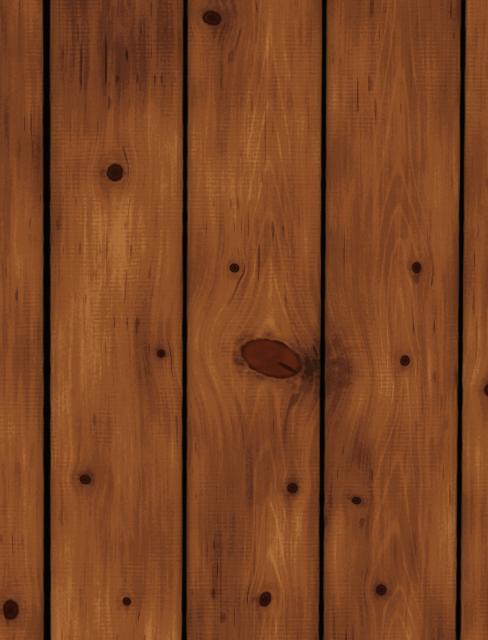
Write a Shadertoy shader that draws this texture.

```glsl
// Stained, knotty pine planks standing side by side with dark gaps between them.

const float PLANK_WIDTH = 0.2827;   // all lengths are in canvas widths
const float FIRST_GAP = 0.096;
const float KNOT_SPACING = 0.22;

const vec3 GAP = vec3(0.025, 0.014, 0.012);
const vec3 UMBER = vec3(0.21, 0.11, 0.06);
const vec3 WALNUT = vec3(0.36, 0.18, 0.11);
const vec3 CHESTNUT = vec3(0.47, 0.25, 0.13);
const vec3 AMBER = vec3(0.56, 0.31, 0.15);
const vec3 HONEY = vec3(0.67, 0.42, 0.21);
const vec3 KNOT_DARK = vec3(0.10, 0.035, 0.025);
const vec3 KNOT_RED = vec3(0.34, 0.13, 0.065);

float hash(vec2 p) {
    vec3 q = fract(p.xyx * 0.1031);
    q += dot(q, q.yzx + 33.33);
    return fract((q.x + q.y) * q.z);
}

float noise(vec2 p) {
    vec2 i = floor(p), f = fract(p);
    f = f * f * (3.0 - 2.0 * f);
    return mix(mix(hash(i), hash(i + vec2(1, 0)), f.x),
               mix(hash(i + vec2(0, 1)), hash(i + vec2(1, 1)), f.x), f.y);
}

float fbm(vec2 p) {
    float sum = 0.0, gain = 0.53;
    for (int i = 0; i < 4; i++) {
        sum += gain * noise(p);
        p = p * 2.03 + 19.7;
        gain *= 0.5;
    }
    return sum;
}

// Distance from a tilted ellipse's centre; 1 on its rim.
float ellipse(vec2 offset, vec2 radii, float tilt) {
    float c = cos(tilt), s = sin(tilt);
    return length(mat2(c, -s, s, c) * offset / radii);
}

// Sideways shift that makes the grain flow around a knot.
float grainBend(float dx, float d) {
    return -0.75 * dx * exp(-d * d / 7.0);
}

// Scattered knots of one plank: x = nearest rim distance, y = grain bend.
vec2 scatteredKnots(vec2 p, float plank) {
    vec2 result = vec2(20.0, 0.0);
    float row = floor(p.y / KNOT_SPACING);
    for (float j = -1.0; j <= 1.0; j++) {
        vec2 id = vec2(plank * 7.0 + 31.0, row + j + 5.0);
        if (hash(id + 71.3) > 0.68) continue;
        vec2 centre = vec2(mix(0.1, 0.9, hash(id)) * PLANK_WIDTH,
                           (row + j + mix(0.2, 0.8, hash(id + 13.1))) * KNOT_SPACING);
        float size = mix(0.007, 0.02, hash(id + 29.7));
        vec2 radii = size * vec2(1.0, mix(0.75, 1.25, hash(id + 47.9)));
        vec2 offset = p - centre;
        float d = ellipse(offset, radii, hash(id + 3.3) - 0.5);
        result = vec2(min(result.x, d), result.y + grainBend(offset.x, d));
    }
    return result;
}

// Pale pointed growth lines along the heart of a plank.
float arches(vec2 p, float wobble) {
    float field = p.y + 7.0 * sqrt(p.x * p.x + 0.00015) + 0.22 * wobble;
    float line = abs(fract(field * 8.0) - 0.5);
    return smoothstep(0.3, 0.5, line) * smoothstep(0.085, 0.02, abs(p.x));
}

vec3 woodRamp(float t) {
    vec3 c = mix(UMBER, WALNUT, smoothstep(-0.4, 0.0, t));
    c = mix(c, CHESTNUT, smoothstep(0.0, 0.33, t));
    c = mix(c, AMBER, smoothstep(0.33, 0.66, t));
    return mix(c, HONEY, smoothstep(0.66, 1.05, t));
}

void mainImage(out vec4 fragColor, in vec2 fragCoord) {
    vec2 p = fragCoord / iResolution.x;
    float pixel = 1.0 / iResolution.x;
    float height = iResolution.y / iResolution.x;

    // Planks, leaning very slightly apart towards the top
    float x = p.x - 0.011 * (p.y - 0.5 * height) * (p.x - 0.2);
    float across = (x - FIRST_GAP) / PLANK_WIDTH;
    float plank = floor(across), gap = floor(across + 0.5);
    vec2 local = vec2(fract(across) * PLANK_WIDTH, p.y);
    vec2 seed = vec2(plank * 17.3 + 60.0, plank * 5.1 + 20.0);

    // Knots, with one large oval branch scar
    vec2 knots = scatteredKnots(local, plank);
    vec2 scarOffset = p - vec2(0.556, 0.44 * height);
    float scar = ellipse(scarOffset, vec2(0.066, 0.038), -0.32);
    float bend = knots.y + grainBend(scarOffset.x, scar);
    vec2 grain = vec2(local.x + bend + 0.006 * noise(local * vec2(8, 5) + seed), p.y);

    // Stain patches, fibres, growth lines and saw marks
    float patches = fbm(local * vec2(9, 5) + seed);
    float fibres = fbm(grain * vec2(75, 3.5) + seed);
    float fine = noise(grain * vec2(260, 16) + seed);
    float t = 0.54 + 1.0 * (patches - 0.5) + 0.55 * (fibres - 0.5) + 0.22 * (fine - 0.5);
    t += 0.1 * (hash(seed) - 0.5) - 0.18 * smoothstep(0.75, 1.0, p.y / height);
    float archAmount = mix(0.07, 0.2, step(0.5, plank));
    float heart = PLANK_WIDTH * mix(0.35, 0.65, hash(seed + 8.0));
    t += archAmount * arches(grain - vec2(heart, 0), noise(local * vec2(14, 5) + seed));
    float sawn = smoothstep(0.4, 0.7, noise(local * vec2(16, 9) + seed + 40.0));
    t += 0.09 * sawn * sin(p.y * 750.0 + 3.0 * noise(local * 20.0)) * noise(local * vec2(60, 130));
    t += 0.14 * (noise(p * 300.0) - 0.5);

    // Dark flecks and smoky halos around the knots
    float flecks = smoothstep(0.8, 0.95, noise(grain * vec2(140, 20) + seed + 9.0));
    t -= 0.4 * flecks * smoothstep(0.45, 0.7, noise(local * vec2(12, 6) + seed + 3.0));
    float smoke = fbm(local * vec2(45, 70) + seed);
    t -= 0.8 * smoke * exp(-0.9 * max(knots.x - 1.0, 0.0));
    t -= 1.1 * smoke * exp(-3.0 * abs(scar - 1.15));
    vec2 smear = (p - vec2(0.68, 0.43 * height)) / vec2(0.06, 0.09);
    t -= 0.65 * exp(-dot(smear, smear)) * (0.5 + smoke);
    vec3 color = woodRamp(t);

    // Knot faces
    float ragged = 0.35 * (smoke - 0.5);
    float rings = 0.5 + 0.5 * sin(knots.x * 11.0 + 4.0 * smoke);
    vec3 knotColor = mix(KNOT_DARK, KNOT_RED, 0.15 + 0.4 * rings * smoothstep(0.2, 0.9, knots.x));
    color = mix(color, knotColor, 0.93 * (1.0 - smoothstep(0.8, 1.15, knots.x + ragged)));
    vec3 scarColor = KNOT_RED * (0.82 + 0.35 * smoke) * (1.0 - 0.4 * smoothstep(0.75, 1.0, scar));
    float crack = ellipse(scarOffset - vec2(0.035, -0.02), vec2(0.022, 0.005), -0.5);
    scarColor = mix(scarColor, KNOT_DARK, 0.7 * (1.0 - smoothstep(0.4, 1.2, crack + 2.0 * ragged)));
    color = mix(color, scarColor, 1.0 - smoothstep(0.92, 1.05, scar + 0.5 * ragged));

    // Worn plank edges and the gaps
    float wear = noise(vec2(gap * 9.0 + 30.0, p.y * 45.0));
    float halfGap = mix(0.0065, 0.0042, clamp(gap, 0.0, 1.0)) + 0.0012 * (wear - 0.5);
    float edge = abs(across - gap) * PLANK_WIDTH - halfGap;
    color *= 1.0 - 0.45 * exp(-max(edge, 0.0) / 0.006);
    color += 0.12 * HONEY * wear * exp(-pow((edge - 0.004) / 0.002, 2.0));
    color = mix(GAP, color, smoothstep(-pixel, pixel, edge));

    fragColor = vec4(color, 1.0);
}
```
